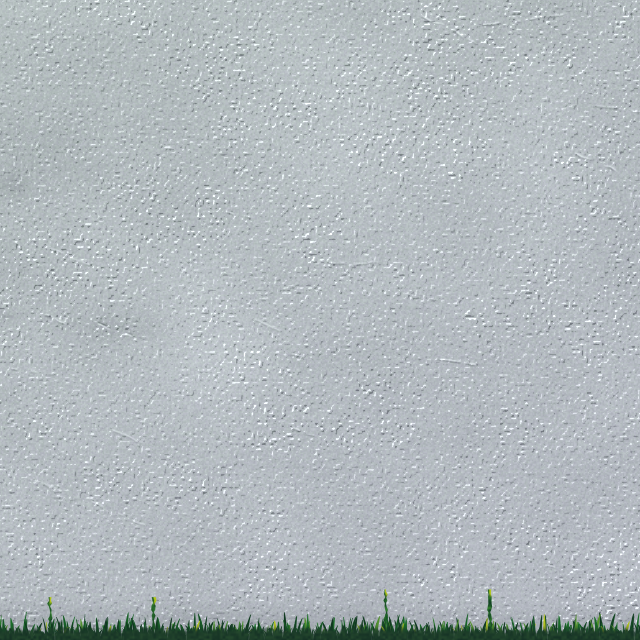
A Shadertoy shader for this texture:

```glsl
float hash(vec2 p) {
    vec3 q = fract(p.xyx * vec3(0.1031, 0.1030, 0.0973));
    q += dot(q, q.yzx + 33.33);
    return fract((q.x + q.y) * q.z);
}

float noise(vec2 p) {
    vec2 cell = floor(p), f = fract(p);
    f = f * f * (3.0 - 2.0 * f);
    float low = mix(hash(cell), hash(cell + vec2(1, 0)), f.x);
    float high = mix(hash(cell + vec2(0, 1)), hash(cell + vec2(1, 1)), f.x);
    return mix(low, high, f.y);
}

float fbm(vec2 p) {
    float sum = 0.0, gain = 0.5;
    for (int i = 0; i < 4; i++) {
        sum += gain * noise(p);
        p = mat2(1.6, 1.2, -1.2, 1.6) * p + 7.3;
        gain *= 0.5;
    }
    return sum;
}

float blob(vec2 p, vec2 center, vec2 size) {
    vec2 d = (p - center) / size;
    return exp(-dot(d, d));
}

// Broken groove: lit along one lip, shaded along the other
float scratch(vec2 p, vec2 a, vec2 b) {
    vec2 along = b - a;
    float t = clamp(dot(p - a, along) / dot(along, along), 0.0, 1.0);
    vec2 d = p - a - along * t;
    d.y += 0.005 * (noise(p * 65.0) - 0.5);
    float lip = exp(-dot(d, d) / 0.000003);
    float shade = exp(-dot(d + vec2(0, 0.0025), d + vec2(0, 0.0025)) / 0.000003);
    return (lip - shade) * smoothstep(0.35, 0.7, noise(p * 95.0 + 4.0));
}

float scratches(vec2 p) {
    float sum = scratch(p, vec2(0.04, 0.52), vec2(0.11, 0.492));
    sum -= 1.3 * scratch(p, vec2(0.15, 0.497), vec2(0.22, 0.472));
    sum += scratch(p, vec2(0.90, 0.76), vec2(0.965, 0.733));
    sum += scratch(p, vec2(0.62, 0.45), vec2(0.75, 0.431));
    sum += scratch(p, vec2(0.03, 0.258), vec2(0.095, 0.234));
    sum += scratch(p, vec2(0.66, 0.975), vec2(0.745, 0.935));
    sum += scratch(p, vec2(0.755, 0.962), vec2(0.89, 0.98));
    sum += scratch(p, vec2(0.455, 0.332), vec2(0.49, 0.322));
    for (int i = 0; i < 16; i++) {
        float id = float(i);
        vec2 start = vec2(hash(vec2(id, 3.1)), 0.1 + 0.88 * hash(vec2(id, 8.7)));
        float reach = mix(0.03, 0.1, hash(vec2(id, 5.9)));
        float slope = mix(-0.45, 0.05, hash(vec2(id, 2.3)));
        sum += 0.6 * scratch(p, start, start + reach * vec2(1.0, slope));
    }
    return sum;
}

vec3 plaster(vec2 p) {
    float light = 0.055 * (fbm(p * vec2(7, 9)) - 0.47);
    light += 0.035 * blob(p, vec2(0.35, 0.45), vec2(0.09, 0.12));
    light += 0.025 * blob(p, vec2(0.5, 0.78), vec2(0.13, 0.15));
    light += 0.022 * blob(p, vec2(0.86, 0.62), vec2(0.10, 0.16));
    light -= 0.03 * blob(p, vec2(0.08, 0.76), vec2(0.11, 0.08));
    light -= 0.05 * blob(p, vec2(0.02, 0.71), vec2(0.022, 0.018));
    light -= 0.06 * blob(p, vec2(0.0, 0.505), vec2(0.025, 0.008));
    light -= 0.04 * blob(p, vec2(0.18, 0.49), vec2(0.08, 0.022));
    light -= 0.05 * smoothstep(0.07, 0.02, p.y);

    // Embossed grain, pits and bright flecks
    vec2 g = p * 250.0, tilt = vec2(0.25, -0.35);
    float relief = noise(g - tilt) - noise(g + tilt);
    float patches = smoothstep(0.35, 0.65, fbm(p * 12.0 + 21.0));
    float strength = mix(0.6, 1.1, patches);
    light += strength * 0.065 * relief;
    light += strength * 0.20 * smoothstep(0.30, 0.60, relief);
    light -= strength * 0.17 * smoothstep(0.33, 0.62, -relief);
    light += 0.07 * (noise(p * 470.0 + 9.0) - 0.5);
    light += 0.15 * scratches(p);

    float tint = 0.45 + 0.9 * (noise(p * 390.0 + 31.0) - 0.5);
    tint += 0.5 * (p.y - 0.5) - 0.25 * (p.x - 0.5);
    vec3 cool = vec3(0.705, 0.722, 0.760), green = vec3(0.705, 0.748, 0.745);
    return mix(cool, green, clamp(tint, 0.0, 1.0)) + light;
}

float blade(vec2 p, float root, float height, float lean, float width, float px) {
    float t = p.y / height;
    float halfWidth = width * sqrt(max(1.0 - t, 0.0));
    float side = abs(p.x - root - lean * t * t);
    return smoothstep(px, -px, side - halfWidth) * smoothstep(px, -px, p.y - height);
}

vec3 grassColor(float pick, float y) {
    vec3 c = mix(vec3(0.06, 0.22, 0.12), vec3(0.10, 0.43, 0.16), smoothstep(0.2, 0.75, pick));
    c = mix(c, vec3(0.32, 0.57, 0.18), smoothstep(0.75, 0.88, pick));
    c = mix(c, vec3(0.70, 0.76, 0.12), smoothstep(0.92, 0.96, pick));
    return mix(vec3(0.10, 0.22, 0.16), c, smoothstep(0.007, 0.026, y));
}

vec3 addGrass(vec3 color, vec2 p, float px) {
    for (int layer = 0; layer < 6; layer++) {
        float depth = float(layer), count = 85.0 + 13.0 * depth;
        for (int k = -2; k <= 2; k++) {
            vec2 id = vec2(floor(p.x * count) + float(k), depth * 17.0 + 5.0);
            float root = (id.x + hash(id)) / count;
            float vigor = hash(id + 41.0);
            float height = mix(0.015, 0.033, vigor) + 0.012 * pow(vigor, 9.0) - 0.0014 * depth;
            float lean = 0.016 * (hash(id + 73.0) - 0.5);
            float width = mix(0.0015, 0.0035, hash(id + 97.0));
            float mask = blade(p, root, height, lean, width, px);
            color = mix(color, grassColor(hash(id + 131.0), p.y), mask);
        }
    }
    float soil = smoothstep(0.019, 0.010, p.y + 0.010 * (noise(p * 170.0) - 0.5));
    vec3 dark = mix(vec3(0.08, 0.19, 0.14), vec3(0.15, 0.29, 0.18), noise(p * 240.0));
    return mix(color, dark, 0.8 * soil);
}

// Slim sprout with ragged leaves and a yellow tip
vec3 addSprout(vec3 color, vec2 p, float x, float top, float px) {
    float side = p.x - x - 0.003 * (noise(vec2(p.y * 130.0, x * 90.0)) - 0.5);
    float width = mix(0.0008, 0.0036, noise(vec2(p.y * 210.0, x * 50.0)));
    float mask = smoothstep(px, -px, abs(side) - width) * smoothstep(px, -px, p.y - top);
    vec3 leaf = mix(vec3(0.07, 0.25, 0.14), vec3(0.20, 0.50, 0.18), noise(p * 260.0));
    float tip = smoothstep(top - 0.014, top - 0.006, p.y) * smoothstep(-0.002, 0.001, side);
    return mix(color, mix(leaf, vec3(0.70, 0.78, 0.10), tip), mask);
}

void mainImage(out vec4 fragColor, in vec2 fragCoord) {
    vec2 p = fragCoord / iResolution.xy;
    float px = 0.7 / iResolution.y;
    vec3 color = plaster(p);
    for (int i = 0; i < 4; i++) {
        float pair = float(i / 2), second = float(i % 2);
        color = addSprout(color, p, 0.078 + 0.162 * second + 0.525 * pair, 0.067 + 0.012 * pair, px);
    }
    color = addGrass(color, p, px);
    fragColor = vec4(clamp(color, 0.0, 1.0), 1.0);
}
```
